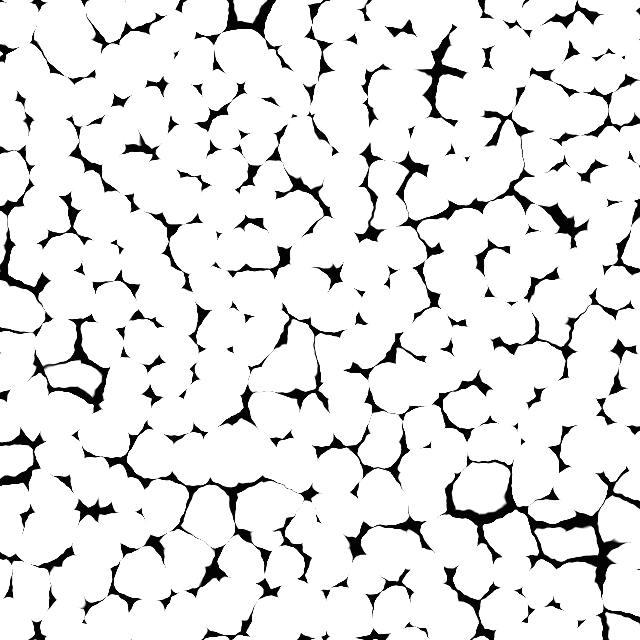
A Shadertoy shader for this texture:

```glsl
// Packed white grains with black pores left in the gaps between them.
// Grains are warped, weighted Voronoi cells with rounded corners; each pore is
// the concave star where three cells meet, its size varied by gradient noise.

vec2 hash2(vec2 p) {
    vec3 q = fract(p.xyx * vec3(0.1031, 0.1030, 0.0973));
    q += dot(q, q.yzx + 33.33);
    return fract((q.xx + q.yz) * q.zy);
}

float gradientNoise(vec2 p) {
    vec2 cell = floor(p), f = p - cell;
    vec2 blend = f * f * f * (f * (f * 6.0 - 15.0) + 10.0);
    vec4 corner;
    for (int i = 0; i < 4; i++) {
        vec2 offset = vec2(i & 1, i >> 1);
        float angle = 6.2832 * hash2(cell + offset + 71.0).x;
        corner[i] = dot(vec2(cos(angle), sin(angle)), f - offset);
    }
    vec2 rows = mix(corner.xz, corner.yw, blend.x);
    return mix(rows.x, rows.y, blend.y);
}

vec2 warp(vec2 p) {
    return vec2(gradientNoise(p), gradientNoise(p + 37.4));
}

// Distances to the three nearest grain centres, in ascending order
vec3 nearestGrains(vec2 p) {
    vec2 cell = floor(p);
    vec3 nearest = vec3(9.0);
    for (int y = -2; y <= 2; y++) {
        for (int x = -2; x <= 2; x++) {
            vec2 id = cell + vec2(x, y);
            float grainSize = 0.14 * hash2(id + 211.0).x;
            float d = length(id + hash2(id) - p) - grainSize;
            if (d < nearest.x) nearest = vec3(d, nearest.xy);
            else if (d < nearest.y) nearest = vec3(nearest.x, d, nearest.y);
            else nearest.z = min(nearest.z, d);
        }
    }
    return nearest;
}

void mainImage(out vec4 fragColor, in vec2 fragCoord) {
    float grainsAcross = 16.0;
    vec2 p = fragCoord / iResolution.y * grainsAcross + 20.0;

    // Bend the grain outlines, then roughen them
    vec2 grainPos = p + 0.16 * warp(p * 1.3) + 0.045 * warp(p * 5.5 + 9.0);
    vec3 dist = nearestGrains(grainPos);
    float toEdge = dist.y - dist.x;
    float toCorner = dist.z - dist.x;

    // Pore width shrinks quadratically away from the corner, as between discs
    float reach = max(0.385 + 0.4 * gradientNoise(p * 0.8 + 53.0), 0.02);
    float taper = max(reach - toCorner, 0.0);
    float poreWidth = 0.75 * taper * taper / reach;

    // The contact margin keeps touching grains free of hairlines
    float contact = 0.03;
    float softness = min(grainsAcross / iResolution.y, contact);
    float grain = smoothstep(-softness, softness, toEdge + contact - poreWidth);
    fragColor = vec4(vec3(mix(0.01, 1.0, grain)), 1.0);
}
```
